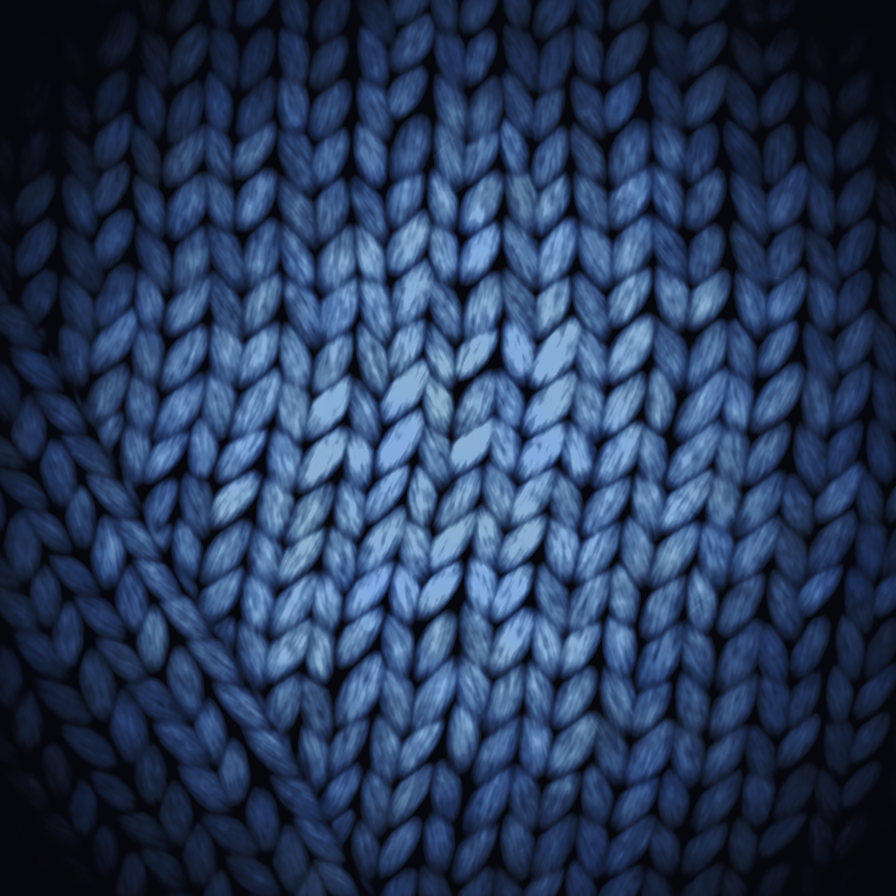
Reproduce this texture procedurally as a WebGL 1 fragment shader.

```glsl
precision highp float;
// Heathered blue stocking-stitch knit: slanted yarn legs chain into vertical ropes
// that lean left in the lower half; a second panel, turned along a diagonal seam,
// fills the lower left. Legs are soft streaked ellipses under a broad vignette.

uniform vec2 u_resolution;

const float LEGS_ACROSS = 24.0;            // two legs per V column
const float ROWS = 18.0;
const float PITCH = LEGS_ACROSS / ROWS;    // row height in leg widths
const vec2 LEFT_LEG = vec2(0.51, 1.16);    // half width, half length
const vec2 RIGHT_LEG = vec2(0.56, 1.12);
const float LEFT_TILT = -0.26;             // radians from the column
const float RIGHT_TILT = 0.46;
const float LEFT_DIM = 0.86;
const float JITTER = 0.26;
const float COLUMN_SLIP = 0.42;            // row offset between columns
const float OVERLAP = 0.30;                // lower end of a leg lies on top
const float WARP = 0.017;
const float BEND = 0.17;
const float BEND_HEIGHT = 0.58;
const vec2 SEAM_START = vec2(0.0, 0.70);
const vec2 SEAM_UP = vec2(-0.51, 0.86);
const vec2 LIGHT_CENTRE = vec2(0.51, 0.49);
const float EXPOSURE = 1.75;

const vec3 SHADOW = vec3(0.025, 0.027, 0.05);
const vec3 NAVY = vec3(0.08, 0.12, 0.20);
const vec3 DEEP_BLUE = vec3(0.13, 0.20, 0.34);
const vec3 MID_BLUE = vec3(0.21, 0.32, 0.49);
const vec3 PALE_BLUE = vec3(0.33, 0.47, 0.63);
const vec3 HIGHLIGHT = vec3(0.54, 0.69, 0.83);
const vec3 DYE_SHIFT = vec3(-0.05, -0.03, 0.09);

vec2 hash2(vec2 p) {
  p = vec2(dot(p, vec2(127.1, 311.7)), dot(p, vec2(269.5, 183.3)));
  return fract(sin(p) * 43758.5);
}

float cornerSlope(vec2 cell, vec2 offset) {
  return dot(hash2(cell) * 2.0 - 1.0, offset);
}

// Gradient noise, about -0.7 to 0.7
float noise(vec2 p) {
  vec2 i = floor(p), f = fract(p);
  vec2 s = f * f * f * (f * (f * 6.0 - 15.0) + 10.0);
  vec2 e = vec2(1.0, 0.0);
  float low = mix(cornerSlope(i, f), cornerSlope(i + e, f - e), s.x);
  float high = mix(cornerSlope(i + e.yx, f - e.yx), cornerSlope(i + 1.0, f - 1.0), s.x);
  return mix(low, high, s.y);
}

// Brightness of the knit at g, measured in leg widths; nearby legs are
// blended by height so that overlaps stay smooth.
float knit(vec2 g, float detail) {
  vec2 home = floor(vec2(g.x, g.y / PITCH) + 0.5);
  float total = 0.0;
  float weight = 1.0;                      // the dark gap behind the yarn
  for (int j = -1; j <= 1; j++) {
    for (int i = -1; i <= 1; i++) {
      vec2 cell = home + vec2(float(i), float(j));
      vec2 rnd = hash2(cell + 0.37);
      float side = mod(cell.x, 2.0);       // 0 left leg, 1 right leg
      vec2 d = g - cell * vec2(1.0, PITCH) - (rnd - 0.5) * JITTER;
      d.y -= (hash2(vec2(cell.x, 5.5)).x - 0.5) * COLUMN_SLIP;
      float lean = mix(LEFT_TILT, RIGHT_TILT, side) + (rnd.y - 0.5) * 0.28;
      vec2 axis = vec2(sin(lean), cos(lean));
      float across = dot(d, vec2(axis.y, -axis.x));
      float along = dot(d, axis);
      vec2 size = mix(LEFT_LEG, RIGHT_LEG, side) * (0.90 + 0.18 * rnd.x);
      vec2 q = abs(vec2(across, along)) / size;
      float height = 1.0 - q.x * q.x - pow(q.y, 2.1);

      // twisted fibres running along the leg
      vec2 strand = vec2(across + 0.20 * along, along);
      float fibre = noise(strand * vec2(5.0, 1.3) + rnd * 61.0)
                  + 0.7 * noise(strand * vec2(10.0, 2.6) + rnd * 37.0);
      float shade = smoothstep(-0.25, 1.05, height) * (0.74 + 0.32 * rnd.y);
      shade *= mix(LEFT_DIM, 1.0, side) * (1.0 + 0.50 * detail * fibre);

      float w = exp(8.0 * (height - OVERLAP * along)) * smoothstep(-0.35, 0.15, height);
      total += w * shade;
      weight += w;
    }
  }
  return total / weight;
}

vec3 yarnColour(float t) {
  vec3 c = mix(SHADOW, NAVY, smoothstep(0.08, 0.28, t));
  c = mix(c, DEEP_BLUE, smoothstep(0.25, 0.44, t));
  c = mix(c, MID_BLUE, smoothstep(0.41, 0.61, t));
  c = mix(c, PALE_BLUE, smoothstep(0.57, 0.77, t));
  return mix(c, HIGHLIGHT, smoothstep(0.73, 1.0, t));
}

void main() {
  vec2 uv = gl_FragCoord.xy / u_resolution;

  // uneven tension, and columns that lean left below the bend
  vec2 p = uv + WARP * vec2(noise(uv * 4.0), noise(uv * 4.0 + 7.3));
  float below = BEND_HEIGHT - uv.y;
  vec2 straight = p + vec2(BEND * 0.5 * (below + sqrt(below * below + 0.01)), 0.0);

  // vignette also softens the fibres away from the centre
  float light = 1.0 - smoothstep(0.05, 0.77, length((uv - LIGHT_CENTRE) * vec2(1.04, 1.0)));
  float detail = mix(0.5, 1.0, light);

  // two panels meeting at the seam
  vec2 rel = p - SEAM_START;
  vec2 turned = vec2(dot(rel, vec2(SEAM_UP.y, -SEAM_UP.x)), dot(rel, SEAM_UP));
  float mainPanel = knit(straight * LEGS_ACROSS, detail);
  float sidePanel = knit(turned * LEGS_ACROSS + vec2(0.5, 0.0), detail);
  float tone = mix(sidePanel, mainPanel, smoothstep(-0.005, 0.008, turned.x));
  tone *= 1.0 - 0.28 * exp(-pow((turned.x - 0.006) / 0.009, 2.0));

  // heathered dye, stray hairs and fuzz
  float dye = noise(uv * 19.0) + 0.7 * noise(uv * 43.0 + 3.1);
  float fuzz = noise(uv * vec2(95.0, 60.0)) + 0.6 * noise(uv * vec2(180.0, 130.0));
  vec2 hairPos = uv * 15.0 + 1.4 * noise(uv * 9.0);
  float hair = smoothstep(0.04, 0.0, abs(noise(hairPos))) * smoothstep(0.0, 0.4, noise(uv * 11.0 + 5.0));
  tone = tone * (1.0 + 0.30 * dye + 0.24 * detail * fuzz) + 0.06 * hair + 0.02 * fuzz;

  // soft exposure curve keeps the brightest yarn from flattening
  float lit = max(tone * light, 0.0) * EXPOSURE;
  float t = min(lit / (1.0 + 0.36 * lit), 1.0);
  vec3 colour = yarnColour(t) + DYE_SHIFT * t * (0.2 + noise(uv * 13.0 + 21.0));
  gl_FragColor = vec4(clamp(colour, 0.0, 1.0), 1.0);
}
```
